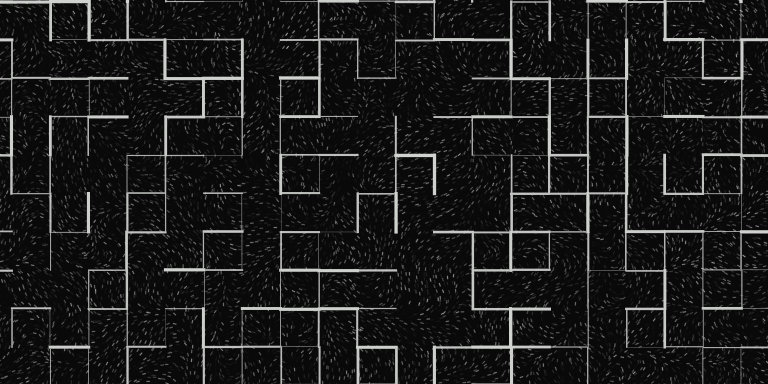
Write a Shadertoy shader that draws this pattern.

```glsl
#define CELLS 10.0            // grid cells per canvas height
#define GRID_SHIFT vec2(-0.31, 0.04)
#define EDGE_CHANCE 0.63      // share of cell edges that carry a line
#define THIN 0.008            // line widths, in cells
#define THICK 0.088
#define LINE_COLOR vec3(0.82, 0.83, 0.82)
#define GROUND_COLOR vec3(0.036)
#define FLECK_DENSITY 9.0     // flecks per cell side
#define FLECK_LENGTH 0.28
#define FLECK_RADIUS 0.08
#define FLECK_GAIN 0.74

vec3 hash32(vec2 p) {
    vec3 q = fract(p.xyx * vec3(0.1031, 0.1030, 0.0973));
    q += dot(q, q.yxz + 33.33);
    return fract((q.xxy + q.yzz) * q.zyx);
}

float valueNoise(vec2 p) {
    vec2 i = floor(p), f = p - i;
    f = f * f * (3.0 - 2.0 * f);
    float low = mix(hash32(i).x, hash32(i + vec2(1, 0)).x, f.x);
    float high = mix(hash32(i + vec2(0, 1)).x, hash32(i + vec2(1, 1)).x, f.x);
    return mix(low, high, f.y);
}

// Exact overlap of a pixel-wide window at d with the band |d| < halfWidth
float bandCoverage(float d, float halfWidth, float px) {
    float lo = max(d - 0.5 * px, -halfWidth);
    float hi = min(d + 0.5 * px, halfWidth);
    return clamp((hi - lo) / px, 0.0, 1.0);
}

// Random segments lying on the integer lines of p.x, one cell long in p.y
float edgeLines(vec2 p, float seed, float px) {
    float column = round(p.x);
    float light = 0.0;
    for (int k = -1; k <= 1; k++) {
        float row = floor(p.y) + float(k);
        vec3 rnd = hash32(vec2(column, row) + seed);
        if (rnd.x > EDGE_CHANCE) continue;
        float halfWidth = 0.5 * mix(THIN, THICK, rnd.y);
        float offset = (rnd.z - 0.5) * 0.03;
        float across = bandCoverage(p.x - column - offset, halfWidth, px);
        float along = bandCoverage(p.y - row - 0.5, 0.5 + halfWidth, px);
        light = max(light, across * along * mix(0.75, 1.0, rnd.y));
    }
    return light;
}

// Short soft dashes whose direction follows a slowly turning flow
float flecks(vec2 p, float px) {
    vec2 q = p * FLECK_DENSITY;
    float soft = px * FLECK_DENSITY;
    float light = 0.0;
    for (int j = -1; j <= 1; j++)
    for (int i = -1; i <= 1; i++) {
        vec2 id = floor(q) + vec2(i, j);
        vec3 rnd = hash32(id + 71.0);
        float angle = 6.2832 * valueNoise(id / FLECK_DENSITY * 0.8 + 40.0);
        vec2 dir = vec2(cos(angle), sin(angle));
        vec2 d = q - id - rnd.xy;
        d -= dir * clamp(dot(d, dir), -FLECK_LENGTH, FLECK_LENGTH);
        float shape = 1.0 - smoothstep(FLECK_RADIUS - soft, FLECK_RADIUS + soft, length(d));
        light = max(light, shape * rnd.z * rnd.z * rnd.z);
    }
    return light * FLECK_GAIN;
}

void mainImage(out vec4 fragColor, in vec2 fragCoord) {
    float px = CELLS / iResolution.y;
    vec2 p = fragCoord * px + GRID_SHIFT + 20.0;

    // Dark ground with patchy grain
    float patches = mix(0.7, 1.1, valueNoise(p * 0.9 + 9.0));
    vec3 color = GROUND_COLOR + flecks(p, px) * patches;

    // Broken grid of vertical and horizontal segments
    float lines = max(edgeLines(p, 13.0, px), edgeLines(p.yx, 157.0, px));
    color = mix(color, LINE_COLOR, lines);

    fragColor = vec4(color, 1.0);
}
```
